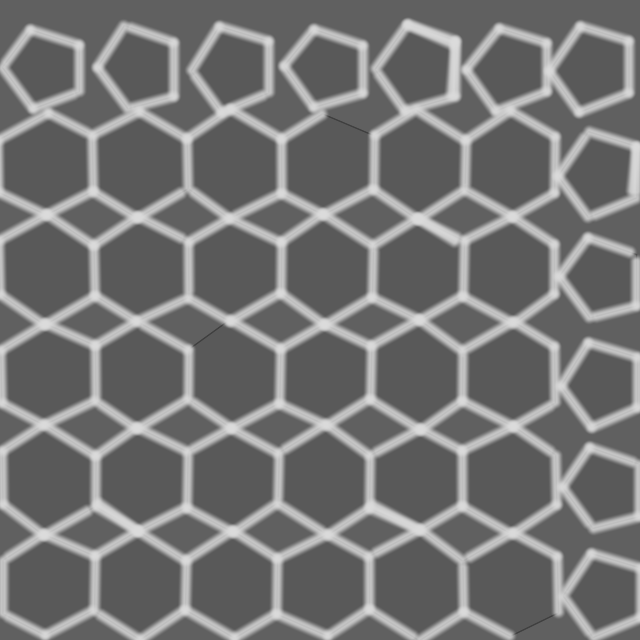
A Shadertoy shader for this pattern:

```glsl
// Soft chalk outlines of hexagons in a 6 by 5 grid, bordered by pentagons above and right.
// Each pixel visits the nearby cells, walks their jittered polygon edges, and layers
// translucent strokes that are sometimes trimmed, doubled or absent over dark hairlines.

const vec2 PITCH = vec2(0.1452, 0.1643);

float hash(vec3 q) {
    q = fract(q * vec3(0.1031, 0.1137, 0.0973) + 0.17);
    q += dot(q, q.yzx + 33.33);
    return fract((q.x + q.y) * q.z);
}

float segmentDistance(vec2 p, vec2 a, vec2 b) {
    vec2 ab = b - a;
    return length(p - a - ab * clamp(dot(p - a, ab) / dot(ab, ab), 0.0, 1.0));
}

// Corner of a polygon, displaced by a smooth field so that shared corners agree
vec2 corner(vec2 centre, float radius, float angle) {
    vec2 v = centre + radius * vec2(cos(angle), sin(angle));
    return v + 0.0042 * sin(v.yx * 157.0 + v * 211.0 + vec2(0.4, 2.1));
}

// Share of the background still showing through one blurred stroke
float strokeGap(float d) {
    return 1.0 - 0.82 * (1.0 - smoothstep(0.0017, 0.013, d));
}

void mainImage(out vec4 fragColor, in vec2 fragCoord) {
    vec2 p = fragCoord / iResolution.y;
    float pixel = 1.0 / iResolution.y;
    vec2 home = floor((p - vec2(0.0, 0.004)) / PITCH);
    float gap = 1.0, fill = 0.0, hairline = 0.0;

    for (int j = -1; j <= 1; j++)
    for (int i = -1; i <= 1; i++) {
        vec2 cell = home + vec2(i, j);
        if (cell.x < 0.0 || cell.y < 0.0 || cell.x > 6.0 || cell.y > 5.0) continue;

        // Border cells hold pentagons pointing left, the rest upright hexagons
        bool pentagon = cell.x > 5.5 || cell.y > 4.5;
        int sides = pentagon ? 5 : 6;
        float radius = pentagon ? 0.068 : 0.083;
        float start = radians(pentagon ? 180.0 : 90.0);
        float turn = radians(360.0) / float(sides);
        vec2 centre = vec2(0.0725, 0.086) + cell * PITCH;
        if (pentagon) centre.y -= 0.0145;
        if (cell.x > 5.5 && cell.y > 4.5) centre.x -= 0.02;

        float inside = 1.0;
        for (int k = 0; k < sides; k++) {
            vec2 a = corner(centre, radius, start + turn * float(k));
            vec2 b = corner(centre, radius, start + turn * float(k + 1));
            vec2 along = b - a;
            vec2 normal = normalize(vec2(-along.y, along.x));
            inside = min(inside, dot(p - a, normal));

            // The right side of a hexagon belongs to its neighbour
            if (!pentagon && k == 4 && cell.x < 4.5) continue;

            float wear = hash(vec3(cell, float(k)) * 7.3 + 2.0);
            float trim = hash(vec3(cell, float(k)) * 5.7 + 9.0);
            hairline = max(hairline, 1.0 - smoothstep(0.0003, 0.0004 + pixel, segmentDistance(p, a, b)));
            if (wear > 0.988) continue;

            // Strokes pulled back from one end
            vec2 from = a + along * (trim < 0.12 ? 0.14 : 0.02);
            vec2 to = b - along * (trim > 0.88 ? 0.14 : 0.02);
            gap *= strokeGap(segmentDistance(p, from, to));

            // Second, slightly tilted pass
            if (wear < 0.028)
                gap *= strokeGap(segmentDistance(p, from + normal * 0.007, to));
        }
        fill = max(fill, smoothstep(-pixel, pixel, inside));
    }

    float shade = mix(0.376, 0.349, fill);
    shade = mix(shade, 0.2, 0.7 * hairline);
    shade = mix(0.86, shade, gap);
    fragColor = vec4(vec3(shade), 1.0);
}
```
